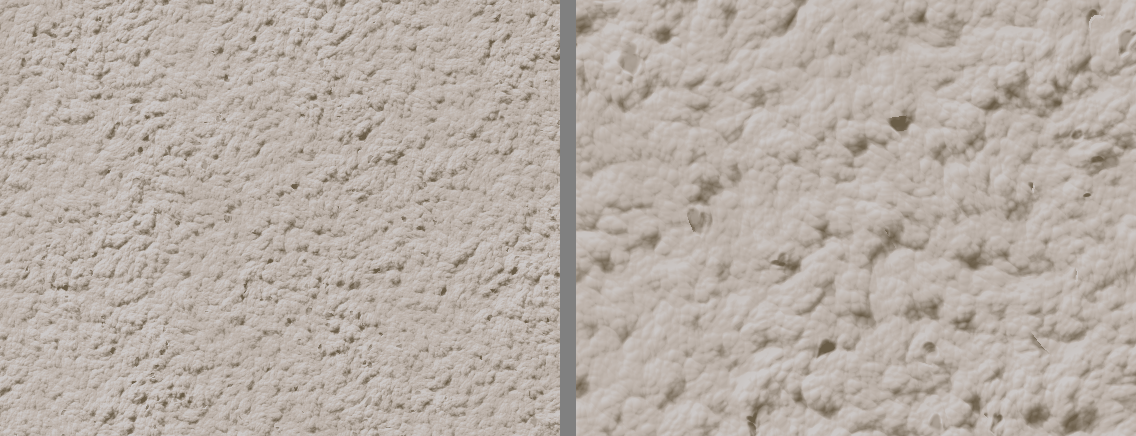
Left: the whole. Right: its middle third, enlarged.
A Shadertoy shader for this texture:

```glsl
// Rough cream stucco: pebbly plaster with small holes, lit from the upper left.
// Warped cellular domes in four sizes form a height field, and clustered pits
// are cut into it; slope, cast shadow and height then set the tone.

const vec3 SHADOW_TAN = vec3(0.48, 0.43, 0.36);
const vec3 PLASTER = vec3(0.75, 0.71, 0.68);
const vec3 LIT_GREY = vec3(0.80, 0.785, 0.78);
const vec2 TO_LIGHT = vec2(-0.5, 0.866);
const mat2 TURN = mat2(0.8, 0.6, -0.6, 0.8);

vec3 hash3(vec2 cell) {
    vec3 q = fract(cell.xyx * vec3(0.1031, 0.1030, 0.0973));
    q += dot(q, q.yxz + 33.33);
    return fract((q.xxy + q.yzz) * q.zyx);
}

// Layered sines, roughly -1 to 1, for slow changes over the wall.
float drift(vec2 p) {
    float sum = 0.0, weight = 0.5;
    for (int i = 0; i < 4; i++) {
        sum += weight * sin(p.x + 1.3 * sin(p.y * 0.9 + float(i)));
        p = TURN * p * 1.7 + 2.3;
        weight *= 0.65;
    }
    return sum;
}

// Bends the plane so that round cells become ragged lumps.
vec2 ragged(vec2 p) {
    float freq = 23.0, bend = 0.13;
    for (int i = 0; i < 4; i++) {
        p += bend / freq * sin(p.yx * freq + vec2(0.7, 2.9) * float(i + 1));
        p = TURN * p;
        freq *= 2.13;
    }
    return p;
}

// Overlapping domes of mixed radius, one per cell.
float domes(vec2 p) {
    vec2 cell = floor(p);
    float top = 0.0;
    for (int y = -1; y <= 1; y++)
    for (int x = -1; x <= 1; x++) {
        vec2 id = cell + vec2(x, y);
        vec3 rnd = hash3(id);
        vec2 away = p - id - rnd.xy;
        float radius = mix(0.35, 0.95, rnd.z);
        top = max(top, 0.6 * radius * (1.0 - dot(away, away) / (radius * radius)));
    }
    return top;
}

// Sparse holes: 1 inside, 0 outside; chance is the share of cells with a hole.
float pits(vec2 p, float chance) {
    vec2 cell = floor(p);
    float hole = 0.0;
    for (int y = -1; y <= 1; y++)
    for (int x = -1; x <= 1; x++) {
        vec2 id = cell + vec2(x, y);
        vec3 rnd = hash3(id + 71.0);
        float radius = mix(0.14, 0.42, fract(rnd.z * 37.0));
        float inside = 1.0 - smoothstep(0.45 * radius, radius, length(p - id - rnd.xy));
        hole = max(hole, inside * step(rnd.z, chance));
    }
    return hole;
}

// Returns height in canvas heights (x) and pit amount (y).
vec2 relief(vec2 p) {
    float cluster = drift(p * 13.0 + 4.0);
    float height = 0.002 * drift(p * 24.0);
    vec2 q = ragged(p) + 7.0;
    float hole = pits(q * 38.0 + 0.5 * domes(q * 80.0), 0.09 + 0.16 * cluster);
    float freq = 26.0, weight = 0.62 + 0.15 * cluster;
    for (int i = 0; i < 4; i++) {
        height += weight * domes(q * freq) / freq;
        q = TURN * q + 3.7;
        freq *= 1.9;
        weight = 0.8 + 0.15 * cluster - 0.05 * float(i);
    }
    return vec2(height - 0.005 * hole, hole);
}

// Height by which the surface towards the light blocks this point.
float castShadow(vec2 p, float height) {
    float blocked = 0.0;
    for (int i = 1; i <= 4; i++) {
        float reach = 0.003 * float(i);
        float rise = relief(p + TO_LIGHT * reach).x - height;
        blocked = max(blocked, rise - 0.45 * reach);
    }
    return blocked;
}

vec3 plasterColor(float tone) {
    float dark = clamp((tone - 0.48) / 0.27, -0.25, 1.0);
    float light = clamp((tone - 0.75) / 0.05, 0.0, 1.0);
    return mix(mix(SHADOW_TAN, PLASTER, dark), LIT_GREY, light);
}

void mainImage(out vec4 fragColor, in vec2 fragCoord) {
    vec2 p = fragCoord / iResolution.y;
    vec2 surface = relief(p);

    // Slope facing the light
    float probe = 0.0024;
    float facing = (surface.x - relief(p + TO_LIGHT * probe).x) / probe;
    facing = clamp(facing, -1.6, 1.2) * (1.0 - 0.6 * surface.y);

    // Tone from slope, height, cast shadow and holes
    float tone = 0.747 + facing * (facing > 0.0 ? 0.038 : 0.05);
    tone += 1.2 * (surface.x - 0.013) + 0.008 * drift(p * 4.0);
    tone -= 0.2 * min(castShadow(p, surface.x) / 0.007, 1.2);
    tone -= 0.09 * surface.y;

    fragColor = vec4(plasterColor(tone), 1.0);
}
```
